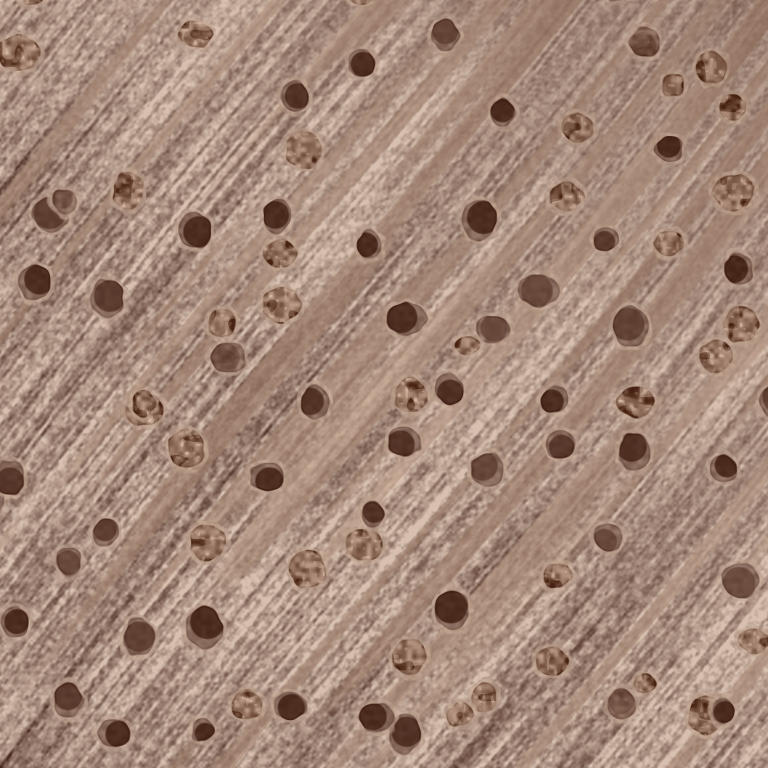
Give the GLSL for this texture, as a three.js fragment shader.

```glsl
// Polished wood end grain: round pores scattered over fine diagonal fibres.
// Stretched value noise makes fibres and rays; jittered grids place the pores.
// Each surface is a tone and a warmth, coloured at the end by one brown ramp.

varying vec2 vUv;

const vec3 DARK_BROWN = vec3(0.28, 0.16, 0.12);
const vec3 PALE_WOOD = vec3(0.78, 0.69, 0.63);
const vec3 WARM_SHIFT = vec3(0.025, -0.005, -0.03);
const float FIBRE_ANGLE = 0.89;

float hash(vec2 p) {
  return fract(sin(dot(p, vec2(127.1, 311.7))) * 43758.5453);
}

vec2 hash2(vec2 p) {
  return vec2(hash(p), hash(p + 57.3));
}

float noise(vec2 p) {
  vec2 cell = floor(p);
  vec2 f = fract(p);
  f = f * f * (3.0 - 2.0 * f);
  float low = mix(hash(cell), hash(cell + vec2(1.0, 0.0)), f.x);
  float high = mix(hash(cell + vec2(0.0, 1.0)), hash(cell + vec2(1.0)), f.x);
  return mix(low, high, f.y);
}

// Noise centred on zero
float ripple(vec2 p) {
  return noise(p) - 0.5;
}

// Fibres, speckled grain and smooth rays; returns tone and warmth
vec2 woodSurface(vec2 uv) {
  vec2 direction = vec2(cos(FIBRE_ANGLE), sin(FIBRE_ANGLE));
  float along = dot(uv, direction);
  float across = dot(uv, vec2(direction.y, -direction.x));
  across += 0.008 * sin(along * 4.0 + across * 3.0);

  float roughness = mix(1.1, 0.65, smoothstep(0.7, 1.8, uv.x + uv.y));
  float lines = 0.52 * ripple(vec2(across * 240.0, along * 5.0));
  lines += 0.24 * ripple(vec2(across * 120.0, along * 3.0 + 40.0));
  float grain = 0.42 * ripple(vec2(across * 250.0, along * 150.0));
  grain += 0.24 * ripple(uv * 290.0);
  float broad = 0.16 * ripple(vec2(across * 28.0, along * 2.0));
  broad += 0.10 * ripple(uv * 4.0);

  float ray = smoothstep(0.60, 0.74, noise(vec2(across * 55.0, along * 1.6 + 9.0)));
  float detail = (lines + grain) * roughness * mix(1.0, 0.35, ray);
  return vec2(0.79 + broad + detail - 0.06 * ray, 0.1 + 0.55 * ray);
}

// Inside of a pore: open and dark, half shaded, or filled with pale crust
vec2 poreInterior(vec2 p, float radius, float kind, vec2 seed) {
  float mottle = ripple(p * 150.0 + seed * 91.0);
  float patches = noise(p * 75.0 + seed * 37.0);

  // Lit wall left beside the offset shadow
  vec2 shadowShift = (hash2(seed + 5.1) - 0.5) * radius * 0.6;
  float shadow = length(p - shadowShift) - radius * 0.86;
  float wall = smoothstep(-0.001, 0.002, shadow);
  float depth = mix(0.03, 0.25, smoothstep(0.12, 0.55, kind));
  float open = mix(depth + 0.10 * mottle, 0.50 + 0.25 * mottle, wall);

  // Crust with darker gaps and bright flecks
  float crust = 0.60 + 0.65 * mottle;
  crust -= 0.38 * smoothstep(0.60, 0.72, patches);
  crust += 0.22 * smoothstep(0.68, 0.82, noise(p * 190.0 + seed * 13.0));
  float filled = smoothstep(0.52, 0.60, kind);
  return vec2(mix(open, crust, filled), mix(0.3, 0.9, filled));
}

// Lays one jittered grid of pores with pale rims over the surface
vec2 addPores(vec2 surface, vec2 uv, float cells, float share, vec2 sizes, float layer) {
  vec2 home = floor(uv * cells);
  for (int y = -1; y <= 1; y++) {
    for (int x = -1; x <= 1; x++) {
      vec2 cell = home + vec2(float(x), float(y));
      vec2 seed = cell + layer;
      if (hash(seed + 3.7) > share) continue;

      vec2 centre = (cell + 0.5 + 0.8 * (hash2(seed) - 0.5)) / cells;
      vec2 p = uv - centre;
      float radius = mix(sizes.x, sizes.y, hash(seed + 8.9));
      float squash = mix(0.90, 1.12, hash(seed + 2.3));
      float edge = length(p * vec2(squash, 1.0 / squash)) - radius;
      edge += 0.005 * ripple(p * 85.0 + seed * 19.0);

      // Broken pale rim, then the cavity with a darker lip
      float rimWidth = 0.004 + 0.006 * noise(p * 110.0 + seed * 23.0);
      float rim = 1.0 - smoothstep(rimWidth * 0.5, rimWidth, edge);
      float rimTone = 0.88 + 0.30 * ripple(uv * 210.0);
      surface = mix(surface, vec2(rimTone, 0.55), 0.75 * rim);

      vec2 cavity = poreInterior(p, radius, hash(seed + 6.4), seed);
      cavity.x -= 0.10 * smoothstep(-0.004, -0.001, edge);
      surface = mix(surface, cavity, 1.0 - smoothstep(-0.0013, 0.0013, edge));
    }
  }
  return surface;
}

void main() {
  vec2 surface = woodSurface(vUv);
  surface = addPores(surface, vUv, 9.0, 0.84, vec2(0.017, 0.026), 11.0);
  surface = addPores(surface, vUv, 7.0, 0.32, vec2(0.013, 0.021), 71.0);

  // Light falls off gently toward the upper right
  surface.x -= 0.07 * smoothstep(1.3, 2.0, vUv.x + vUv.y);
  float tone = clamp(surface.x, -0.05, 1.12);
  vec3 colour = mix(DARK_BROWN, PALE_WOOD, tone) + WARM_SHIFT * surface.y;
  gl_FragColor = vec4(colour, 1.0);
}
```
